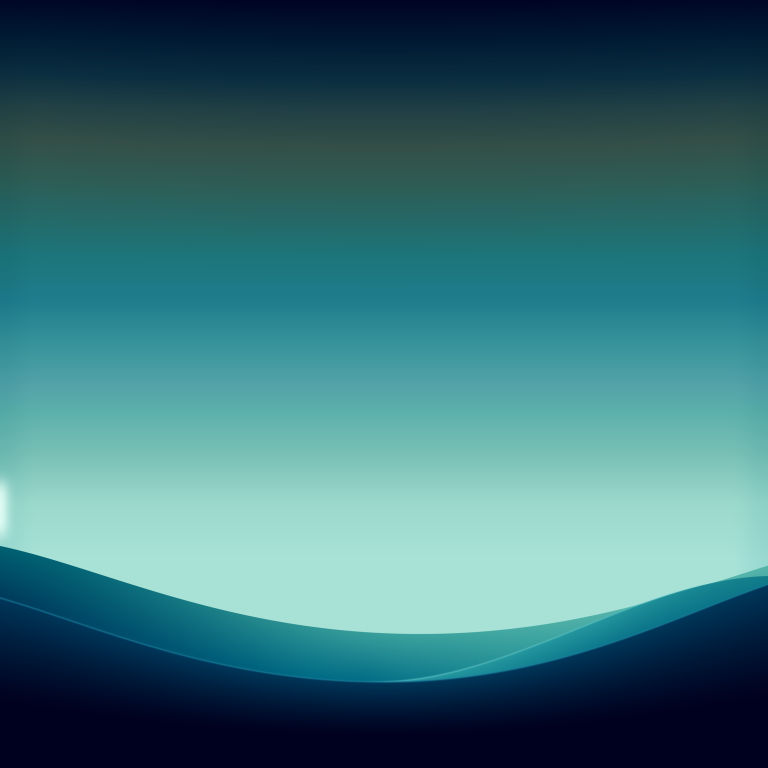
This background is drawn by a WebGL 1 fragment shader. Its source:

```glsl
precision highp float;
// A teal twilight gradient above three smooth overlapping waves.
uniform vec2 u_resolution;

float ramp(float a, float b, float v) {
  return clamp((v - a) / (b - a), 0.0, 1.0);
}

// Vertical sky gradient; d is the distance down from the top
vec3 skyColor(float d) {
  vec3 c = mix(vec3(0.0, 0.01, 0.14), vec3(0.0, 0.10, 0.20), ramp(0.0, 0.055, d));
  c = mix(c, vec3(0.04, 0.18, 0.25), ramp(0.055, 0.105, d));
  c = mix(c, vec3(0.13, 0.25, 0.27), ramp(0.105, 0.145, d));
  c = mix(c, vec3(0.20, 0.31, 0.28), ramp(0.145, 0.192, d));
  c = mix(c, vec3(0.18, 0.36, 0.33), ramp(0.192, 0.24, d));
  c = mix(c, vec3(0.11, 0.46, 0.48), ramp(0.24, 0.335, d));
  c = mix(c, vec3(0.12, 0.49, 0.55), ramp(0.335, 0.392, d));
  c = mix(c, vec3(0.22, 0.58, 0.61), ramp(0.392, 0.45, d));
  c = mix(c, vec3(0.33, 0.64, 0.66), ramp(0.45, 0.503, d));
  c = mix(c, vec3(0.36, 0.69, 0.67), ramp(0.503, 0.536, d));
  c = mix(c, vec3(0.47, 0.75, 0.71), ramp(0.536, 0.59, d));
  c = mix(c, vec3(0.61, 0.85, 0.80), ramp(0.59, 0.655, d));
  return mix(c, vec3(0.66, 0.885, 0.845), ramp(0.655, 0.73, d));
}

// Valley profile: parabolic floor with flattening shoulders
float valley(float t, float bend) {
  float q = t * t;
  return q * (1.0 + bend - bend * q * q);
}

float backWave(float x) {
  return 0.1745 + 0.1146 * valley((x - 0.547) / 0.547, 0.25);
}

float middleWave(float x) {
  float t = ramp(0.482, 1.0, x);
  return 0.112 + 0.138 * (smoothstep(0.0, 1.0, t) - 0.03 * sin(3.14159 * t));
}

float frontWave(float x) {
  float rise = x < 0.501 ? 0.1094 : 0.1276;
  return 0.112 + rise * valley((x - 0.501) / 0.501, 0.17);
}

// Smooth coverage below a wave surface
float below(float gap, float px) {
  return smoothstep(-px, px, gap);
}

// Thin highlight along a wave surface
float rim(float gap, float px) {
  float w = 0.0009 + 0.4 * px;
  return exp(-gap * gap / (w * w));
}

void main() {
  vec2 p = gl_FragCoord.xy / u_resolution;
  float px = 0.7 / u_resolution.y;
  float side = abs(p.x - 0.5) * 2.0;

  // Sky bands rise a little toward the sides
  float lift = 0.012 * side * side * (1.0 - smoothstep(0.2, 0.4, 1.0 - p.y));
  vec3 color = skyColor(1.0 - p.y + lift);
  color *= 1.0 - vec3(0.10, 0.04, 0.03) * smoothstep(0.9, 1.0, side);

  // Pale glow at the left border
  vec2 g = (p - vec2(0.0, 0.337)) / vec2(0.012, 0.037);
  color = mix(color, vec3(0.90, 1.0, 0.97), 0.9 * exp(-g.x * g.x - pow(g.y, 4.0)));

  float back = backWave(p.x);
  float middle = middleWave(p.x);
  float front = frontWave(p.x);

  // Back wave, brighter toward the right and darker with depth
  float depth = ramp(0.0, 0.065, back - p.y);
  vec3 crest = mix(vec3(0.0, 0.38, 0.45), vec3(0.24, 0.64, 0.62), smoothstep(0.0, 0.58, p.x));
  crest = mix(crest, vec3(0.34, 0.71, 0.67), ramp(0.58, 0.82, p.x));
  vec3 trough = mix(vec3(0.0, 0.23, 0.36), vec3(0.0, 0.42, 0.52), ramp(0.0, 0.4, p.x));
  trough = mix(trough, vec3(0.10, 0.55, 0.58), ramp(0.48, 0.7, p.x));
  color = mix(color, mix(crest, trough, depth), below(back - p.y, px));

  // Middle wave, emerging on the right
  float gap = middle - p.y;
  float shown = smoothstep(0.47, 0.51, p.x);
  crest = mix(vec3(0.14, 0.59, 0.62), vec3(0.07, 0.49, 0.54), ramp(0.78, 1.0, p.x));
  color = mix(color, mix(crest, vec3(0.0, 0.40, 0.51), ramp(0.0, 0.055, gap)),
              below(gap, px) * shown);
  color = mix(color, vec3(0.34, 0.74, 0.75),
              0.65 * rim(gap, px) * shown * (1.0 - ramp(0.78, 0.95, p.x)));

  // Front wave, fading to navy
  gap = front - p.y;
  float light = ramp(0.38, 1.0, p.y / front);
  vec3 deep = mix(vec3(0.0, 0.005, 0.12), vec3(0.0, 0.215, 0.35), pow(light, 1.25));
  color = mix(color, deep, below(gap, px));
  color = mix(color, vec3(0.10, 0.50, 0.62), 0.6 * rim(gap, px));

  gl_FragColor = vec4(color, 1.0);
}
```
